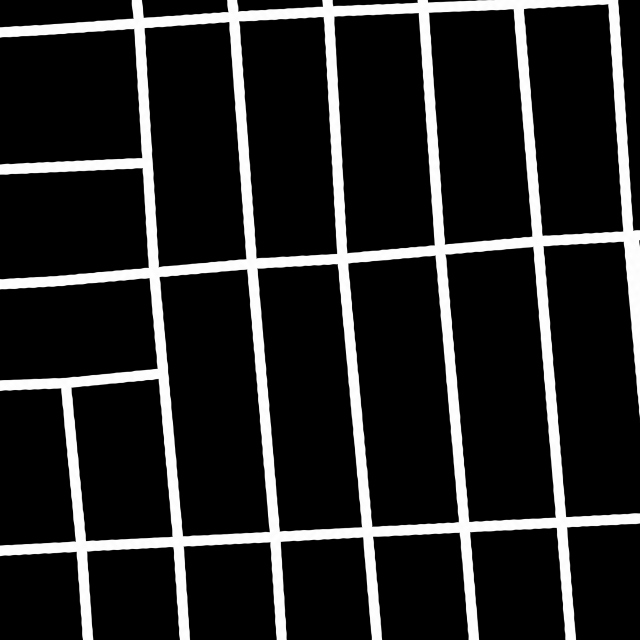
This pattern is drawn by a Shadertoy shader. Its source:

```glsl
// Slanted white grid of tall plots on black, with a few wide plots on the left
#define LINE_HALF   0.0081
#define LINE_COLOR  vec3(0.992)
#define FIELD_COLOR vec3(0.0)
#define THIRD_TURN  2.0944
#define EDGE_ROUGH  0.0004
#define GRAIN       0.008
#define UPPER_SPLIT 0.44
#define LOWER_SPLIT 0.625

// Rows of corners from below the canvas to above it
const vec2 ROW_START[5] = vec2[5](vec2(0.2956, -0.1003), vec2(0.2786, 0.1536),
    vec2(0.2409, 0.5742), vec2(0.2174, 0.9635), vec2(0.2057, 1.0781));
const vec2 ROW_STEP[5] = vec2[5](vec2(0.1505, 0.0075), vec2(0.1491, 0.0075),
    vec2(0.1490, 0.0117), vec2(0.1481, 0.0081), vec2(0.1478, 0.0078));
const vec2 ROW_WOBBLE[5] = vec2[5](vec2(0.0), vec2(0.0026, 0.0),
    vec2(0.0043, 0.0022), vec2(0.0, 0.0026), vec2(0.0));

vec2 corner(int column, int row) {
    float i = float(column);
    float turn = row == 3 ? 0.5 * THIRD_TURN : THIRD_TURN;
    return ROW_START[row] + i * ROW_STEP[row] + ROW_WOBBLE[row] * sin(turn * i);
}

float segmentDistance(vec2 p, vec2 a, vec2 b) {
    vec2 ab = b - a;
    float t = clamp(dot(p - a, ab) / dot(ab, ab), 0.0, 1.0);
    return length(p - a - t * ab);
}

// Regular plots: rails across, posts up and down
float gridDistance(vec2 p) {
    float d = 1e3;
    for (int i = -2; i <= 5; i++) {
        for (int j = 0; j < 4; j++) {
            bool hasRail = j > 0 && !(j == 3 && i == 5);
            bool hasPost = i >= 0 || (i == -1 && j == 0);
            if (hasRail) d = min(d, segmentDistance(p, corner(i, j), corner(i + 1, j)));
            if (hasPost) d = min(d, segmentDistance(p, corner(i, j), corner(i, j + 1)));
        }
    }
    return d;
}

// Extra dividers on the left and a doubled post at the right edge
float dividerDistance(vec2 p) {
    vec2 upper = mix(corner(0, 2), corner(0, 3), UPPER_SPLIT);
    vec2 lower = mix(corner(0, 1), corner(0, 2), LOWER_SPLIT);
    vec2 bend = lower - vec2(0.1523, 0.0150);
    vec2 doubled = vec2(LINE_HALF, 0.0);
    float d = segmentDistance(p, upper, upper - vec2(0.30, 0.0135));
    d = min(d, segmentDistance(p, lower, bend));
    d = min(d, segmentDistance(p, bend, bend - vec2(0.15, 0.0057)));
    d = min(d, segmentDistance(p, bend, corner(-1, 1)));
    return min(d, segmentDistance(p, corner(5, 2) + doubled, corner(5, 1) + doubled));
}

// Layered sines, from -1 to 1
float ripple(vec2 p) {
    return 0.5 * sin(p.x * 410.0 + 2.0 * sin(p.y * 173.0))
         + 0.5 * sin(p.y * 367.0 + 2.0 * sin(p.x * 211.0));
}

void mainImage(out vec4 fragColor, in vec2 fragCoord) {
    vec2 uv = fragCoord / iResolution.xy;
    float rough = ripple(uv);
    float d = min(gridDistance(uv), dividerDistance(uv)) - LINE_HALF + EDGE_ROUGH * rough;
    float soft = 0.7 / min(iResolution.x, iResolution.y);
    float ink = 1.0 - smoothstep(-soft, soft, d);
    vec3 color = mix(FIELD_COLOR, LINE_COLOR + GRAIN * rough, ink);
    fragColor = vec4(color, 1.0);
}
```
